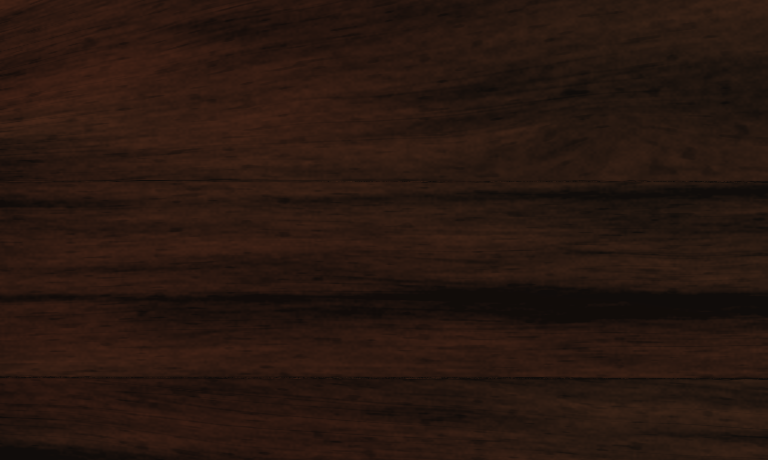
This texture is drawn by a WebGL 1 fragment shader. Its source:

```glsl
precision highp float;
// Dark walnut boards with sweeping grain, black heart streaks and fine pores.
uniform vec2 u_resolution;

float hash(vec2 p) {
  vec3 q = fract(vec3(p.xyx) * 0.1031);
  q += dot(q, q.yzx + 33.33);
  return fract((q.x + q.y) * q.z);
}

float noise(vec2 p) {
  vec2 i = floor(p), f = fract(p);
  f = f * f * (3.0 - 2.0 * f);
  return mix(mix(hash(i), hash(i + vec2(1.0, 0.0)), f.x),
             mix(hash(i + vec2(0.0, 1.0)), hash(i + 1.0), f.x), f.y);
}

// Noise centred on zero
float wave(vec2 p) { return noise(p) - 0.5; }

float bell(float d, float width) { return exp(-d * d / (width * width)); }

// Thin dark vein along the middle contour of a noise field
float vein(vec2 p, float width) {
  return 1.0 - smoothstep(0.0, width, abs(wave(p)));
}

void main() {
  vec2 p = gl_FragCoord.xy / u_resolution.y;
  float upperSeam = 0.604 + 0.004 * wave(vec2(p.x * 3.0, 2.0));
  float lowerSeam = 0.18 - 0.002 * p.x;
  float top = smoothstep(-0.002, 0.002, p.y - upperSeam);
  float bottom = 1.0 - smoothstep(-0.002, 0.002, p.y - lowerSeam);

  // Grain height: a fan in the top board, nearly level in the others
  float bend = 0.035 * wave(p * vec2(1.7, 3.0)) + 0.012 * wave(p * vec2(6.0, 9.0) + 5.0);
  float arch = 0.05 * bell(p.x - 1.34, 0.22) * bell(p.y - 0.71, 0.07);
  float fan = 1.3 * (p.y - 0.604 + bend - arch) / (1.0 + 0.8 * p.x);
  float level = p.y + bend * 0.6;
  float grain = mix(level, fan + 3.0, top);
  grain = mix(grain, p.y + 0.07 * p.x + bend * 0.7 + 7.0, bottom);
  vec2 g = vec2(p.x, grain);

  // Broad bands, streaks and fibres
  float tone = 0.60;
  tone += 0.38 * wave(g * vec2(1.3, 9.0));
  tone += 0.38 * wave(g * vec2(1.8, 24.0) + 11.0);
  tone += 0.26 * wave(g * vec2(3.0, 55.0) + 23.0);
  tone += 0.22 * wave(g * vec2(9.0, 130.0) + 37.0);
  tone += 0.22 * wave(g * vec2(45.0, 170.0) + 51.0);
  tone += 0.14 * wave(p * vec2(150.0, 190.0));

  // Veins and short pores
  float veinFade = noise(g * vec2(2.5, 14.0) + 61.0);
  tone -= 0.24 * veinFade * vein(g * vec2(1.2, 30.0) + 71.0, 0.07);
  tone -= 0.16 * veinFade * vein(g * vec2(2.0, 62.0) + 83.0, 0.10);
  tone -= 0.20 * smoothstep(0.72, 0.95, noise(g * vec2(26.0, 150.0) + 97.0));

  // Warm glow on the left, shade towards the right and the corners
  tone += 0.20 * bell(p.x - 0.40, 0.50) * bell(p.y - 0.78, 0.17);
  tone += 0.10 * bell(p.x - 0.75, 0.60) * bell(p.y - 0.45, 0.10);
  tone -= 0.13 * smoothstep(0.7, 1.67, p.x);
  tone -= 0.10 * smoothstep(0.15, 0.0, p.x);

  // Black heart streaks of the middle board
  float drift = 0.012 * wave(vec2(p.x * 2.6, 4.0)) + 0.004 * wave(vec2(p.x * 9.0, 8.0));
  float heart = 0.55 * bell(p.y - 0.352 - drift, 0.011);
  heart += 0.32 * bell(p.y - 0.322 - drift, 0.022);
  heart += 0.45 * bell(p.y - 0.555 - 0.015 * p.x - drift, 0.013)
         * (0.4 + noise(vec2(p.x * 3.0, 19.0)));
  heart *= 0.65 + 0.6 * noise(vec2(p.x * 4.0, p.y * 90.0));
  tone -= heart * (1.0 - top) * (1.0 - bottom);

  // Dark smudges in the top board and along the lower left edge
  tone -= 0.32 * top * bell(p.x - 0.50, 0.12) * bell(p.y - 0.935 - 0.15 * (p.x - 0.5), 0.025);
  tone -= 0.30 * top * bell(p.x - 0.95, 0.28) * bell(p.y - 0.72 - 0.12 * (p.x - 0.95), 0.022);
  tone -= 0.50 * bell(p.y + 0.025 * p.x - 0.015, 0.022) * smoothstep(1.1, 0.2, p.x);

  // Joints between the boards
  tone -= 0.20 * bell(p.y - upperSeam, 0.003);
  tone -= 0.38 * bell(p.y - lowerSeam, 0.0028);

  // Tone to colour, redder on the left
  tone = clamp(tone, 0.0, 1.25);
  vec3 wood = mix(vec3(0.065, 0.046, 0.037), vec3(0.25, 0.137, 0.088), tone);
  float red = wave(g * vec2(1.5, 7.0) + 107.0) + 0.35 - 0.4 * p.x;
  wood *= 1.0 + red * vec3(0.05, -0.10, -0.10);
  gl_FragColor = vec4(wood, 1.0);
}
```
